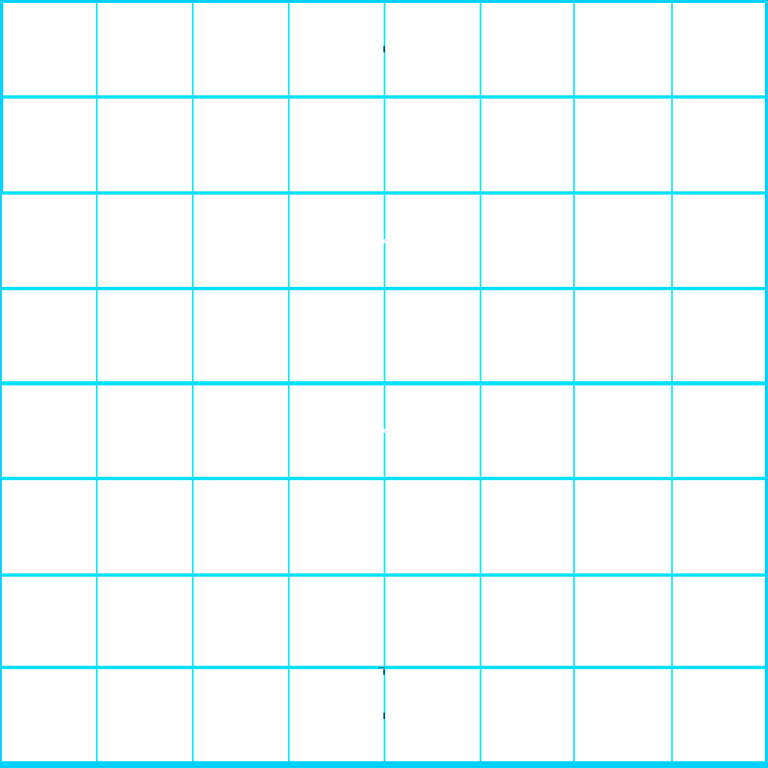
Write a Shadertoy shader that draws this pattern.

```glsl
// Cyan ruled grid, eight by eight cells on white, with uneven spacing and small flaws on the middle line.

// Coverage of a band of given centre and half width, softened over one pixel
float band(float x, float centre, float halfWidth) {
    return clamp((halfWidth - abs(x - centre)) * iResolution.y + 0.5, 0.0, 1.0);
}

float box(vec2 p, vec2 centre, vec2 halfSize) {
    return band(p.x, centre.x, halfSize.x) * band(p.y, centre.y, halfSize.y);
}

void mainImage(out vec4 fragColor, in vec2 fragCoord) {
    vec2 uv = fragCoord / iResolution.xy;
    vec3 color = vec3(1.0);

    // Small drift of each inner line away from even spacing
    float columnDrift[7] = float[](0.001, 0.001, 0.001, 0.0007, 0.0007, -0.0026, 0.0);
    float rowDrift[7] = float[](0.0059, 0.0013, 0.002, 0.0009, -0.0007, -0.0013, -0.0013);

    // Thin upright lines
    for (int i = 0; i < 7; i++) {
        float x = float(i + 1) / 8.0 + columnDrift[i];
        color = mix(color, vec3(0.04, 0.91, 1.0), band(uv.x, x, 0.0011));
    }

    // Heavier level lines, the middle one heaviest
    for (int i = 0; i < 7; i++) {
        float y = float(i + 1) / 8.0 + rowDrift[i];
        float halfWidth = i == 3 ? 0.0027 : 0.0022;
        color = mix(color, vec3(0.02, 0.88, 1.0), band(uv.y, y, halfWidth));
    }

    // Border: left edge thicker beside the top two rows, bottom edge thickest
    float leftHalf = uv.y > 0.749 ? 0.0021 : 0.0012;
    float border = max(band(uv.x, leftHalf, leftHalf), band(uv.x, 0.998, 0.002));
    border = max(border, max(band(uv.y, 0.9981, 0.0019), band(uv.y, 0.0044, 0.0044)));
    color = mix(color, vec3(0.0, 0.82, 1.0), border);

    // Pale nicks and dark specks beside the middle upright line
    for (int i = 0; i < 2; i++) {
        float y = 0.439 + 0.247 * float(i);
        color = mix(color, vec3(1.0), box(uv, vec2(0.5, y), vec2(0.0014, 0.0025)));
        float speckY = 0.068 + 0.868 * float(i);
        color = mix(color, vec3(0.0, 0.08, 0.12), box(uv, vec2(0.5002, speckY), vec2(0.0008, 0.0042)));
    }
    color = mix(color, vec3(0.0, 0.25, 0.4), box(uv, vec2(0.497, 0.1305), vec2(0.004, 0.0006)));
    color = mix(color, vec3(0.0, 0.08, 0.12), box(uv, vec2(0.5, 0.125), vec2(0.0008, 0.0035)));

    fragColor = vec4(color, 1.0);
}
```
